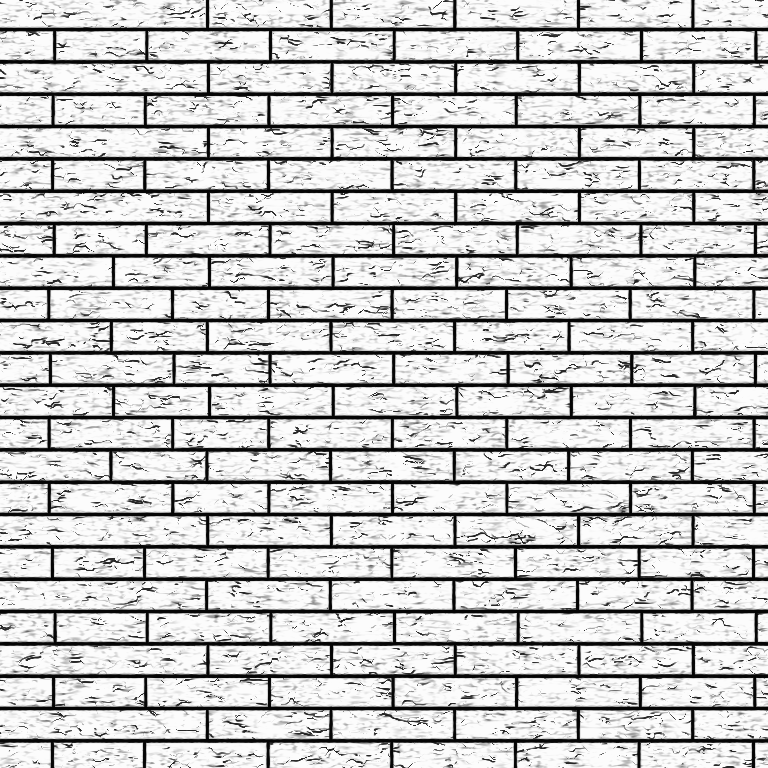
This texture is drawn by a WebGL 2 fragment shader. Its source:

```glsl
#version 300 es
precision highp float;
// White split-stone brickwork with thin black joints, in courses of offset bricks.
// Joints come from a regular pitch with trimmed bricks near the sides; the stone
// face is grained gradient noise with ledge cracks drawn along its level lines.
uniform vec2 u_resolution;
out vec4 outColor;

vec2 hash2(vec2 p) {
  vec3 a = fract(p.xyx * vec3(0.1031, 0.1030, 0.0973));
  a += dot(a, a.yzx + 33.33);
  return fract((a.xx + a.yz) * a.zy);
}

float cornerSlope(vec2 cell, vec2 corner, vec2 f) {
  return dot(hash2(cell + corner) * 2.0 - 1.0, f - corner);
}

float gradientNoise(vec2 p) {
  vec2 i = floor(p), f = p - i;
  vec2 u = f * f * f * (f * (f * 6.0 - 15.0) + 10.0);
  vec2 e = vec2(1, 0);
  return mix(mix(cornerSlope(i, e.yy, f), cornerSlope(i, e.xy, f), u.x),
             mix(cornerSlope(i, e.yx, f), cornerSlope(i, e.xx, f), u.x), u.y);
}

// Layered stone height: long flat strata, broken by abrupt sideways steps
float stoneHeight(vec2 q) {
  q.y += 0.005 * smoothstep(-0.05, 0.05, gradientNoise(q * vec2(50, 65)));
  return gradientNoise(q * vec2(26, 95)) + 0.3 * gradientNoise(q * vec2(85, 210) + 9.0);
}

// Dark ledges: level lines of the height, on their shaded side only
float ledgeCracks(vec2 q, float px) {
  vec2 e = vec2(0.0007, 0);
  float h = stoneHeight(q);
  vec2 slope = vec2(stoneHeight(q + e.xy) - h, stoneHeight(q + e.yx) - h) / e.x;
  float steepness = max(length(slope), 4.0);
  float d = abs(fract(h * 2.2) - 0.5) / (2.2 * steepness);
  float shaded = smoothstep(-0.3, 0.5, slope.y / steepness);
  float broken = smoothstep(-0.12, 0.2, gradientNoise(q * vec2(34, 60) + 40.0));
  float width = 0.0003 + 0.0008 * broken;
  return (1.0 - smoothstep(width - 0.4 * px, width + 0.7 * px, d)) * shaded * broken;
}

// Position of vertical joint k; the middle band of courses is trimmed differently
float jointX(float k, bool odd, bool middle) {
  float x = (odd ? 0.351 : 0.271) + 0.161 * k;
  float leftEnd = (odd && !middle) ? -1.0 : 0.0;
  float leftShift = middle ? 0.036 : (odd ? 0.041 : -0.2);
  float rightStart = middle ? (odd ? 2.0 : 3.0) : 4.0;
  if (k < leftEnd) x += leftShift;
  if (k >= rightStart) x -= 0.012;
  return x;
}

void main() {
  vec2 p = gl_FragCoord.xy / u_resolution;
  float px = 1.0 / min(u_resolution.x, u_resolution.y);

  // Courses, counted from the top
  float courseHeight = 0.0421;
  float t = (1.0 - p.y - 0.0385) / courseHeight;
  float course = floor(t) + 1.0;
  bool odd = mod(course, 2.0) > 0.5;
  bool middle = course > 7.5 && course < 15.5;
  float fromTop = fract(t) * courseHeight;
  float fromBottom = courseHeight - fromTop;

  // Nearest vertical joint, and the brick number along the course
  float sway = (hash2(vec2(course, 3.0)).x - 0.5) * 0.004;
  float side = 1.0, brick = 0.0;
  for (float k = -3.0; k < 6.0; k++) {
    float offset = p.x - sway - jointX(k, odd, middle);
    side = min(side, abs(offset));
    brick += step(0.0, offset);
  }

  // Stone face, different on every brick
  vec2 q = p + 7.0 * hash2(vec2(brick, course) + 11.0);
  float grain = gradientNoise(q * vec2(120, 260));
  float patches = smoothstep(-0.35, 0.35, gradientNoise(q * vec2(22, 60) + 20.0));
  float strata = gradientNoise(q * vec2(45, 230) + 70.0);
  float tone = 0.99 - 0.38 * smoothstep(0.0, 0.55, grain) * patches;
  tone -= 0.4 * smoothstep(0.08, 0.5, strata) * patches;
  tone = mix(tone, 0.08, 0.92 * ledgeCracks(q, px));

  // Chipped edges: soft grey rim, strongest along the bottom
  float chips = gradientNoise(p * vec2(190, 150));
  float rim = 1.0 - smoothstep(0.002, 0.0048 + 0.003 * chips, fromBottom);
  rim = max(rim, 0.5 * (1.0 - smoothstep(0.0018, 0.0042, min(side, fromTop))));
  tone = mix(tone, 0.45, 0.6 * rim);

  // Black joints
  float wobble = 0.0005 * gradientNoise(p * 60.0) + 0.0005 * chips;
  float joint = min(min(fromTop, fromBottom) - 0.0023, side - 0.0020) + wobble;
  tone = mix(0.02, tone, smoothstep(-0.6 * px, 0.6 * px, joint));

  outColor = vec4(vec3(clamp(tone, 0.0, 1.0)), 1.0);
}
```
